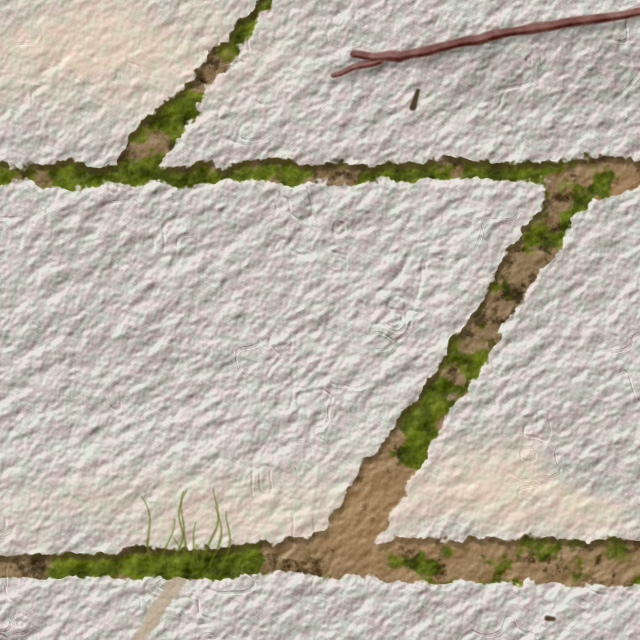
Write a WebGL 1 fragment shader that draws this texture.

```glsl
precision highp float;
// Weathered granite paving with mossy earth joints, a fallen twig and a grass tuft.
uniform vec2 u_resolution;

#define STONE_LIGHT vec3(0.82, 0.80, 0.77)
#define STONE_DARK vec3(0.59, 0.56, 0.53)
#define CREAM vec3(0.87, 0.80, 0.71)
#define EARTH vec3(0.55, 0.46, 0.34)
#define SHADOW vec3(0.25, 0.20, 0.12)
#define MOSS vec3(0.32, 0.36, 0.10)
#define TWIG vec3(0.40, 0.25, 0.22)
#define GRAIN_SCALE vec2(30.0, 52.0)
#define RELIEF 3.5
#define RAGGED 0.036
#define EDGE 0.0025

float hash(vec2 p) {
  vec3 q = fract(vec3(p.xyx) * 0.1031);
  q += dot(q, q.yzx + 33.33);
  return fract((q.x + q.y) * q.z);
}

float noise(vec2 p) {
  vec2 i = floor(p), f = fract(p);
  f = f * f * (3.0 - 2.0 * f);
  return mix(mix(hash(i), hash(i + vec2(1, 0)), f.x),
             mix(hash(i + vec2(0, 1)), hash(i + vec2(1, 1)), f.x), f.y);
}

float fbm(vec2 p) {
  float sum = 0.0, amp = 0.427;
  for (int i = 0; i < 4; i++) {
    sum += amp * noise(p);
    p = mat2(1.9, 0.5, -0.5, 1.9) * p + 17.3;
    amp *= 0.65;
  }
  return sum;
}

// Signed distance to a segment whose radius tapers from ra to rb.
float taper(vec2 p, vec2 a, vec2 b, float ra, float rb) {
  vec2 d = b - a;
  float t = clamp(dot(p - a, d) / dot(d, d), 0.0, 1.0);
  return length(p - a - d * t) - mix(ra, rb, t);
}

float blob(vec2 p, vec2 centre, vec2 size) {
  vec2 d = (p - centre) / size;
  return exp(-dot(d, d));
}

float cover(float d) { return 1.0 - smoothstep(-EDGE, EDGE, d); }

// Joints between slabs: negative inside the earth.
float jointField(vec2 p) {
  float d = taper(p, vec2(-0.05, 0.725), vec2(1.05, 0.738), 0.017, 0.012);
  d = min(d, taper(p, vec2(0.43, 1.02), vec2(0.215, 0.745), 0.005, 0.034));
  d = min(d, taper(p, vec2(0.91, 0.725), vec2(0.66, 0.34), 0.031, 0.027));
  d = min(d, taper(p, vec2(0.66, 0.34), vec2(0.53, 0.14), 0.029, 0.045));
  d = min(d, taper(p, vec2(0.92, 0.715), vec2(1.05, 0.735), 0.024, 0.030));
  d = min(d, taper(p, vec2(-0.05, 0.111), vec2(0.45, 0.128), 0.017, 0.028));
  d = min(d, taper(p, vec2(0.45, 0.128), vec2(1.05, 0.118), 0.030, 0.037));
  return d + (fbm(p * 28.0) - 0.5) * RAGGED;
}

// Stone height: grain slanting up to the right, cut by short crevices.
float stoneHeight(vec2 p) {
  vec2 q = mat2(0.82, -0.57, 0.57, 0.82) * p;
  float ridge = abs(noise(q * vec2(8.0, 19.0) + 2.0 * noise(p * 34.0)) - 0.5);
  float worn = smoothstep(0.48, 0.7, noise(p * 11.0 + 5.0));
  return fbm(q * GRAIN_SCALE) - 0.16 * worn * (1.0 - smoothstep(0.0, 0.09, ridge));
}

float twigField(vec2 p) {
  p.y += (noise(p * 36.0) - 0.5) * 0.006;
  float d = taper(p, vec2(0.553, 0.916), vec2(0.625, 0.910), 0.006, 0.008);
  d = min(d, taper(p, vec2(0.521, 0.883), vec2(0.593, 0.907), 0.004, 0.007));
  d = min(d, taper(p, vec2(0.625, 0.910), vec2(0.78, 0.948), 0.007, 0.008));
  return min(d, taper(p, vec2(0.78, 0.948), vec2(1.03, 0.984), 0.007, 0.007));
}

void main() {
  vec2 p = gl_FragCoord.xy / u_resolution;
  float relief = (stoneHeight(p) - stoneHeight(p + vec2(-0.003, 0.005))) * RELIEF;
  float cloud = fbm(p * 7.0), grit = fbm(p * 48.0 + 9.0);
  float joint = jointField(p), above = jointField(p + vec2(-0.003, 0.011));

  // Stone slabs with cream wear, a damp stain and bright lower rims
  float cream = blob(p, vec2(0.15, 0.93), vec2(0.20, 0.09)) + blob(p, vec2(0.84, 0.23), vec2(0.22, 0.07))
              + 0.6 * blob(p, vec2(0.32, 0.19), vec2(0.28, 0.06));
  cream = clamp(cream * smoothstep(0.3, 0.62, cloud), 0.0, 0.85);
  float stain = blob(p, vec2(0.87, 0.89), vec2(0.20, 0.06)) * smoothstep(0.25, 0.6, cloud);
  float tone = 0.78 + relief * (1.0 - 0.55 * cream) + (cloud - 0.5) * 0.5 - 0.65 * stain;
  tone += 0.3 * cover(above) * (1.0 - cover(joint));
  vec3 color = mix(STONE_DARK, STONE_LIGHT, clamp(tone, -0.9, 1.4));
  color = mix(color, CREAM + relief * 0.12, cream);
  color += (noise(p * 95.0) - 0.5) * vec3(0.05, -0.03, 0.01);
  float seam = taper(p, vec2(0.275, 0.09), vec2(0.20, -0.02), 0.012, 0.006);
  color = mix(color, mix(EARTH, CREAM, 0.5), 0.7 * cover(seam + (grit - 0.5) * 0.02));

  // Earth and moss, shaded beneath the overhanging slab edge
  float sand = blob(p, vec2(0.58, 0.20), vec2(0.15, 0.10)) + blob(p, vec2(0.98, 0.70), vec2(0.08, 0.04))
             + 0.5 * blob(p, vec2(0.85, 0.11), vec2(0.25, 0.05));
  float moss = smoothstep(0.44, 0.56, fbm(p * 17.0 + 3.0) + 0.04 - 0.3 * sand
             + 0.35 * blob(p, vec2(0.29, 0.115), vec2(0.11, 0.02)));
  vec3 soil = mix(SHADOW, EARTH, smoothstep(0.25, 0.58, grit + 0.25 * sand));
  soil += sand * vec3(0.07, 0.04, 0.02) + relief * 0.12;
  soil = mix(soil, MOSS * (0.35 + 1.3 * grit) + relief * 0.08, moss);
  soil = mix(soil, SHADOW, 0.65 * smoothstep(-0.004, 0.006, above) * (1.0 - 0.5 * min(sand, 1.0)));
  color = mix(color, soil, cover(joint));

  // Grass tuft
  for (int i = 0; i < 11; i++) {
    float k = float(i), lean = hash(vec2(k, 4.0)) - 0.5;
    vec2 root = vec2(0.235 + 0.011 * k, 0.115);
    vec2 tip = root + vec2(lean * 0.07, 0.025 + 0.10 * hash(vec2(k, 8.0)));
    float blade = taper(p + vec2(0.008 * sin(p.y * 50.0 + k), 0.0), root, tip, 0.0025, 0.0005);
    color = mix(color, MOSS * 1.15, 0.7 * cover(blade));
  }

  // Twig with its soft shadow, and two dark flecks
  float twig = twigField(p);
  color *= 1.0 - 0.25 * (1.0 - smoothstep(-0.004, 0.010, twigField(p + vec2(-0.003, 0.009))));
  float lit = twigField(p + vec2(0.0, 0.004)) - twig;
  color = mix(color, TWIG + lit * 28.0 + (grit - 0.5) * 0.25, cover(twig));
  float fleck = min(taper(p, vec2(0.645, 0.832), vec2(0.653, 0.858), 0.005, 0.003),
                    taper(p, vec2(0.855, 0.034), vec2(0.865, 0.033), 0.004, 0.003));
  color = mix(color, SHADOW, 0.9 * cover(fleck));

  gl_FragColor = vec4(clamp(color, 0.0, 1.0), 1.0);
}
```
